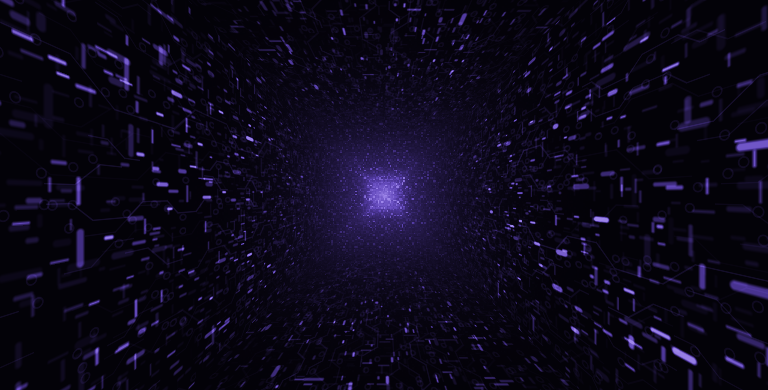
Reproduce this background procedurally as a Shadertoy shader.

```glsl
// Violet circuit tunnel: four walls of glowing dashes and traces receding to a bright square core.

const vec3 BASE = vec3(0.011, 0.006, 0.030);
const vec3 VIOLET = vec3(0.35, 0.25, 0.69);
const vec3 LILAC = vec3(0.62, 0.53, 0.92);
const int LAYERS = 4;
const float LAYER_STEP = 0.37;        // size ratio between nested walls
const float DASH_DENSITY = 0.24;
const float DASH_GAIN = 1.55;
const vec2 DASH_CELL = vec2(0.085, 0.21);
const vec2 DASH_HALF = vec2(0.014, 0.075);
const vec2 BAR_CELL = vec2(0.19, 0.17);
const vec2 BAR_HALF = vec2(0.06, 0.016);
const float RING_CELL = 0.22;
const float RING_RADIUS = 0.014;
const float TRACE_SPACING = 0.23;
const float TRACE_SHIFT = 0.12;
const float GRAIN_CELLS = 260.0;      // grains per canvas height
const float CORE_SIZE = 0.05;
const float GLOW_SIZE = 0.12;
const float HAZE_SIZE = 0.21;

float hash(vec2 v) {
    return fract(sin(dot(v, vec2(127.1, 311.7))) * 43758.5453);
}

// Rounded strokes scattered on a wall; foot is the wall area under one pixel.
float strokes(vec2 q, vec2 cell, vec2 halfSize, vec2 foot, float soft, float seed) {
    vec2 id = floor(q / cell) + seed;
    float present = step(hash(id), DASH_DENSITY);
    vec2 size = halfSize * mix(vec2(0.4), vec2(1.0), vec2(hash(id + 3.1), hash(id + 7.7)));
    vec2 room = cell - 2.0 * size;
    vec2 shift = (vec2(hash(id + 11.3), hash(id + 17.9)) - 0.5) * room * 0.9;
    vec2 f = (fract(q / cell) - 0.5) * cell - shift;
    vec2 halfPixels = size / foot;
    float radius = min(halfPixels.x, halfPixels.y);
    vec2 e = abs(f) / foot - halfPixels + radius;
    float dist = length(max(e, 0.0)) + min(max(e.x, e.y), 0.0) - radius;
    float level = 0.06 + pow(hash(id + 23.5), 3.5);
    return present * level * min(1.0, 1.5 * radius) * (1.0 - smoothstep(-soft, soft, dist));
}

// Small round pads, kept circular on the canvas.
float rings(vec2 q, vec2 foot, float radius, float seed) {
    vec2 id = floor(q / RING_CELL) + seed;
    vec2 shift = (vec2(hash(id + 5.3), hash(id + 9.1)) - 0.5) * 0.6;
    vec2 f = (fract(q / RING_CELL) - 0.5 - shift) * RING_CELL / foot;
    float edge = abs(length(f) - radius);
    return step(hash(id), 0.2) * (1.0 - smoothstep(0.3, 1.4, edge));
}

// Thin lines along the wall that step sideways through slanted bends.
float traces(vec2 q, vec2 foot, float seed) {
    float row = floor(q.x / TRACE_SPACING);
    float offset = hash(vec2(row, seed));
    float along = q.y * 0.9 + offset * 5.0;
    float ramp = abs(fract(along) - 0.5) * 6.0 - 1.0;
    float bend = (clamp(ramp, 0.0, 1.0) - 0.5) * TRACE_SHIFT;
    float bending = step(0.0, ramp) * step(ramp, 1.0);
    float slope = bending * TRACE_SHIFT * 5.4 * foot.y / foot.x;
    float f = (fract(q.x / TRACE_SPACING) - 0.5) * TRACE_SPACING - bend;
    float dist = abs(f) / foot.x / sqrt(1.0 + slope * slope);
    float on = step(0.6, hash(vec2(row + seed, floor(along * 2.0))));
    return on * (0.2 + 0.8 * offset * offset) * (1.0 - smoothstep(0.2, 1.2, dist));
}

void mainImage(out vec4 fragColor, in vec2 fragCoord) {
    float pixel = 1.0 / iResolution.y;
    vec2 p = (fragCoord - 0.5 * iResolution.xy) * pixel;

    // Unfold the square tunnel into wall coordinates: across, depth.
    bool side = abs(p.x) > abs(p.y);
    float d = max(max(abs(p.x), abs(p.y)), 0.004);
    float wall = side ? 1.0 + step(0.0, p.x) : 3.0 + step(0.0, p.y);
    vec2 unfolded = vec2(side ? p.y : p.x, 1.0) / d;

    // Nested walls of dashes, crossbars, pads and traces.
    float circuit = 0.0;
    for (int i = 0; i < LAYERS; i++) {
        float scale = 0.9 + LAYER_STEP * float(i);
        float seed = wall * 37.0 + float(i) * 13.0;
        vec2 q = unfolded * scale;
        vec2 foot = scale * pixel * vec2(1.0 / d, 1.0 / (d * d));
        float soft = max(0.8, 0.006 * d / pixel);
        circuit += strokes(q, DASH_CELL, DASH_HALF, foot, soft, seed);
        circuit += 0.7 * strokes(q + 0.07, BAR_CELL, BAR_HALF, foot, soft, seed + 71.0);
        circuit += 0.09 * rings(q, foot, RING_RADIUS * d / pixel, seed);
        circuit += 0.13 * traces(q, foot, seed);
    }
    float seam = smoothstep(0.5, 1.0, abs(unfolded.x));
    circuit *= DASH_GAIN * (side ? 1.0 : 0.75) * (1.0 - 0.5 * seam);
    circuit *= smoothstep(0.06, 0.36, d);

    // Square core, surrounding glow, wide haze and a pinpoint at the vanishing point.
    float r = length(p);
    float s = mix(r, d, 0.6);
    float core = 0.42 * exp(-pow(d / CORE_SIZE, 4.0));
    float glow = 0.36 * exp(-pow(s / GLOW_SIZE, 2.0));
    float haze = 0.34 * exp(-pow(s / HAZE_SIZE, 1.6));
    float point = 0.5 * exp(-r / 0.014);

    // Fine sparkle carried by the haze.
    float grain = hash(floor(p * GRAIN_CELLS));
    float sparkle = 0.78 + 0.25 * grain + 0.9 * pow(grain, 16.0);

    float light = (core + glow + haze) * sparkle + point + circuit;
    vec3 color = BASE + VIOLET * min(light, 1.0);
    color = mix(color, LILAC, smoothstep(0.75, 1.7, light));
    fragColor = vec4(color, 1.0);
}
```
